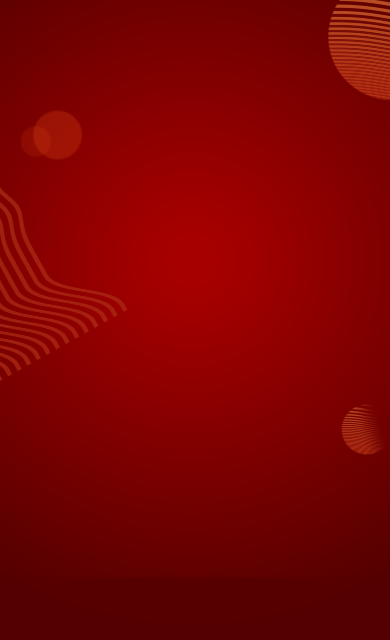
This background is drawn by a WebGL 1 fragment shader. Its source:

```glsl
precision highp float;

uniform vec2 u_resolution;

// Lengths are fractions of the canvas height
const vec2 GLOW_CENTER = vec2(0.300, 0.594);
const float GLOW_PEAK = 0.69;
const float GLOW_FALLOFF = 0.62;
const float GLOW_ROUNDING = 0.05;
const float RED_FLOOR = 0.335;
const float BASE_BAND_TOP = 0.098;

const vec3 RIBBON_COLOR = vec3(0.68, 0.17, 0.08);
const vec2 RIBBON_STEP = vec2(-0.872, 0.488);
const float RIBBON_SPACING = 0.0172;
const float RIBBON_END = 0.519;
const float RIBBON_DUTY = 0.40;
const float RIBBON_OPACITY = 0.72;

const vec3 STRIPE_TOP = vec3(0.75, 0.33, 0.15);
const vec3 STRIPE_BOTTOM = vec3(0.72, 0.20, 0.08);
const vec2 LARGE_CENTER = vec2(0.612, 0.943);
const float LARGE_RADIUS = 0.099;
const vec2 SMALL_CENTER = vec2(0.573, 0.329);
const float SMALL_RADIUS = 0.039;

const vec3 BOKEH_COLOR = vec3(0.85, 0.25, 0.06);
const vec2 BOKEH_CENTER = vec2(0.090, 0.789);
const float BOKEH_RADIUS = 0.038;
const vec2 BOKEH_SIDE_CENTER = vec2(0.056, 0.779);
const float BOKEH_SIDE_RADIUS = 0.0235;

float disc(vec2 p, vec2 center, float radius, float soft) {
  return 1.0 - smoothstep(-soft, soft, length(p - center) - radius);
}

// Repeating line centered on each half-integer phase
float stripe(float phase, float duty, float soft) {
  float d = abs(fract(phase) - 0.5);
  return 1.0 - smoothstep(0.5 * duty - soft, 0.5 * duty + soft, d);
}

// Radial red glow with a flat dark base
vec3 backdrop(vec2 p, float pixel) {
  float r = length(vec2(length(p - GLOW_CENTER), GLOW_ROUNDING));
  float red = max(GLOW_PEAK - GLOW_FALLOFF * r, RED_FLOOR);
  float base = 1.0 - smoothstep(-pixel, pixel, p.y - BASE_BAND_TOP);
  red = mix(red, RED_FLOOR, 0.8 * base);
  return vec3(red, 0.0, 0.0);
}

// One curve repeated along RIBBON_STEP, cut off along a diagonal
float ribbons(vec2 p, float pixel) {
  vec2 down = vec2(p.x, 1.0 - p.y);
  float along = dot(down, RIBBON_STEP);
  float across = dot(down, vec2(RIBBON_STEP.y, -RIBBON_STEP.x));
  float crest = (across - 0.297) / 0.03;
  float curve = 0.148 - 0.082 * smoothstep(0.41, 0.51, across)
              - 0.013 * exp(-crest * crest);
  float phase = (along - curve) / RIBBON_SPACING + 0.5;
  float soft = 0.8 * pixel / RIBBON_SPACING;
  float inside = smoothstep(-0.02, 0.02, phase);
  inside *= 1.0 - smoothstep(-pixel, pixel, across - RIBBON_END);
  return inside * stripe(phase, RIBBON_DUTY, soft);
}

// Disc of tilted lines that tighten and thicken toward the bottom;
// returns color and coverage
vec4 stripedDisc(vec2 p, vec2 center, float radius, float pixel) {
  vec2 q = (p - center) / radius;
  float v = q.y + 0.08 * q.x + 0.03 * sin(3.0 * q.x);
  float density = 13.3 - 9.5 * v;
  float phase = 13.3 * v - 4.75 * v * v;
  float low = 1.0 - smoothstep(-0.9, 0.5, v);
  float soft = min(0.7 * pixel * density / radius, 0.4);
  float lines = stripe(phase, mix(0.48, 0.72, low), soft);
  float cover = max(lines, 0.65 * low) * disc(p, center, radius, pixel);
  return vec4(mix(STRIPE_TOP, STRIPE_BOTTOM, low), cover);
}

void main() {
  float pixel = 1.0 / u_resolution.y;
  vec2 p = gl_FragCoord.xy * pixel;
  vec3 color = backdrop(p, pixel);

  // Soft overlapping lights
  float side = disc(p, BOKEH_SIDE_CENTER, BOKEH_SIDE_RADIUS, 1.5 * pixel);
  float bokeh = disc(p, BOKEH_CENTER, BOKEH_RADIUS, 1.5 * pixel);
  color = mix(color, BOKEH_COLOR, 0.18 * side);
  color = mix(color, BOKEH_COLOR, 0.31 * bokeh);

  // Flowing lines at the left
  color = mix(color, RIBBON_COLOR, RIBBON_OPACITY * ribbons(p, pixel));

  // Striped discs at the right, the small one fading sideways
  vec4 large = stripedDisc(p, LARGE_CENTER, LARGE_RADIUS, pixel);
  color = mix(color, large.rgb, 0.92 * large.a);
  vec4 small = stripedDisc(p, SMALL_CENTER, SMALL_RADIUS, pixel);
  vec2 local = (p - SMALL_CENTER) / SMALL_RADIUS;
  float fade = 1.0 - smoothstep(-0.4, 0.7, local.x + 0.35 * local.y);
  color = mix(color, small.rgb, 0.85 * fade * small.a);

  gl_FragColor = vec4(color, 1.0);
}
```
